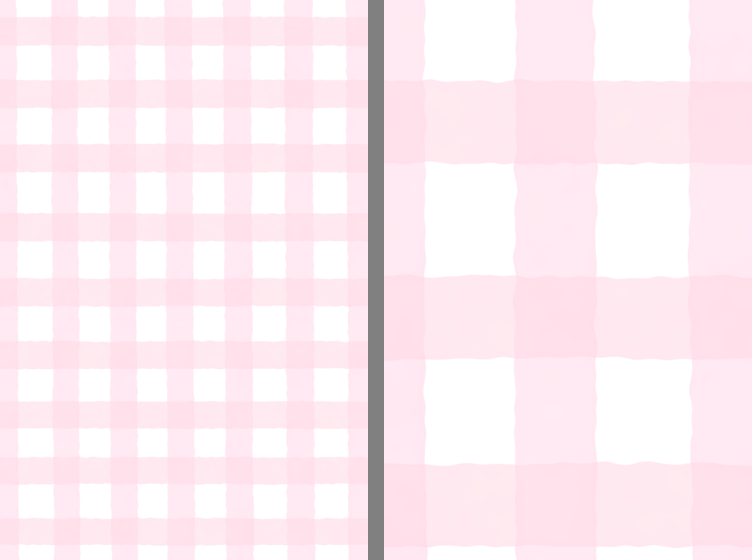
Left: the whole. Right: its middle third, enlarged.
Write a WebGL 1 fragment shader that draws this pattern.

```glsl
precision highp float;
// Pale pink watercolour gingham: 7 columns and 9 rows of hand-painted bands on white.

uniform vec2 u_resolution;

// Lengths are fractions of the canvas height.
const vec3 PAPER = vec3(1.0);
const vec3 COLUMN_WASH = vec3(1.0, 0.914, 0.949);
const vec3 ROW_WASH = vec3(1.0, 0.914, 0.941);
const vec3 OVERLAP_WASH = vec3(1.0, 0.882, 0.922);
const vec3 PIGMENT = vec3(0.1, 1.0, 0.7);   // channels absorbed by denser paint

const int COLUMNS = 7;
const float COLUMN_START = 0.0065;
const float COLUMN_PITCH = 0.1059;
const float COLUMN_SWAY = 0.0046;           // uneven spacing of the columns
const float COLUMN_LEAN = 0.0052;           // drift to the right, top to bottom
const float COLUMN_HALF = 0.0229;
const float COLUMN_GROWTH = 0.0004;

const int ROWS = 9;
const float ROW_START = 0.0560;             // measured down from the top
const float ROW_PITCH = 0.1117;
const float ROW_SAG = 0.0195;               // how far the middle rows sit low
const float ROW_HALF = 0.0253;
const float ROW_GROWTH = -0.0002;

const float WAVER = 0.0018;                 // slow bend of an edge
const float WAVER_FREQ = 7.0;
const float RAGGED = 0.0024;                // fine roughness of an edge
const float RAGGED_FREQ = 75.0;
const float RIM_DEPTH = 0.010;              // pigment gathered at the edges
const float RIM_WIDTH = 0.0016;
const float MOTTLE = 0.010;                 // unevenness of the wash

vec2 hashGradient(vec2 cell) {
  float h = fract(sin(dot(cell, vec2(127.1, 311.7))) * 43758.5);
  float angle = 6.28318 * h;
  return vec2(cos(angle), sin(angle));
}

float gradientNoise(vec2 p) {
  vec2 i = floor(p);
  vec2 f = p - i;
  vec2 u = f * f * f * (f * (f * 6.0 - 15.0) + 10.0);
  float a = dot(hashGradient(i), f);
  float b = dot(hashGradient(i + vec2(1.0, 0.0)), f - vec2(1.0, 0.0));
  float c = dot(hashGradient(i + vec2(0.0, 1.0)), f - vec2(0.0, 1.0));
  float d = dot(hashGradient(i + vec2(1.0, 1.0)), f - vec2(1.0, 1.0));
  return mix(mix(a, b, u.x), mix(c, d, u.x), u.y);
}

// Signed distance to a band whose two edges wander independently.
float bandDistance(float across, float along, float halfWidth, float seed) {
  float lane = seed * 7.3 + (across < 0.0 ? 0.37 : 3.61);
  float wander = WAVER * gradientNoise(vec2(along * WAVER_FREQ, lane))
               + RAGGED * gradientNoise(vec2(along * RAGGED_FREQ, lane + 91.4));
  return abs(across) - halfWidth + wander;
}

float columnsDistance(vec2 p) {
  float nearest = 1.0;
  for (int n = 0; n < COLUMNS; n++) {
    float i = float(n);
    float center = COLUMN_START + COLUMN_PITCH * i
                 + COLUMN_SWAY * cos(1.1424 * (i - 1.0))
                 + COLUMN_LEAN * (p.y - 0.5);
    float d = bandDistance(p.x - center, p.y, COLUMN_HALF + COLUMN_GROWTH * i, i + 1.0);
    nearest = min(nearest, d);
  }
  return nearest;
}

float rowsDistance(vec2 p) {
  float nearest = 1.0;
  for (int n = 0; n < ROWS; n++) {
    float j = float(n);
    float fromMiddle = (j - 4.5) / 2.1;
    float squared = fromMiddle * fromMiddle;
    float center = ROW_START + ROW_PITCH * j + ROW_SAG * exp(-squared * squared);
    float d = bandDistance(p.y - center, p.x, ROW_HALF + ROW_GROWTH * j, j + 21.0);
    nearest = min(nearest, d);
  }
  return nearest;
}

float coverage(float d, float pixel) {
  return 1.0 - smoothstep(-pixel, pixel, d);
}

void main() {
  float pixel = 1.0 / u_resolution.y;
  vec2 p = gl_FragCoord.xy * pixel;
  p.y = 1.0 - p.y;

  float columnD = columnsDistance(p);
  float rowD = rowsDistance(p);
  float column = coverage(columnD, pixel);
  float row = coverage(rowD, pixel);

  // Single washes, deepening where they cross.
  vec3 color = mix(mix(PAPER, COLUMN_WASH, column),
                   mix(ROW_WASH, OVERLAP_WASH, column), row);

  // Pigment settles along wet edges and mottles inside the paint.
  float rim = column * exp(-abs(columnD) / RIM_WIDTH)
            + row * exp(-abs(rowD) / RIM_WIDTH);
  float mottle = gradientNoise(p * 14.0 + 5.2)
               + 0.6 * gradientNoise(p * 60.0 + 17.8);
  float density = RIM_DEPTH * rim + MOTTLE * mottle * max(column, row);
  gl_FragColor = vec4(clamp(color - PIGMENT * density, 0.0, 1.0), 1.0);
}
```
